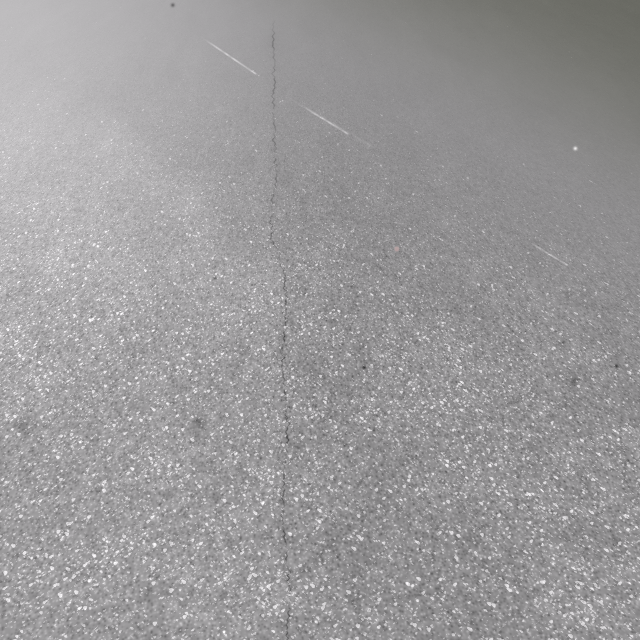
This texture is drawn by a Shadertoy shader. Its source:

```glsl
#define BASE_TONE 0.574
#define GLOW 0.150
#define CORNER_SHADE 0.165
#define GRAIN_SCALE 165.0
#define GRAIN_COVER 0.34
#define GRIT 0.31
#define MOTTLE 0.045
#define CRACK_DEPTH 0.21
#define CRACK_WIDTH 0.0009
#define HORIZON 1.33

vec2 hash2(vec2 p) {
    vec3 h = fract(p.xyx * vec3(0.1031, 0.1030, 0.0973));
    h += dot(h, h.yzx + 33.33);
    return fract((h.xx + h.yz) * h.zy);
}

// Soft cellular noise: randomly weighted blobs, centred on zero
float blobs(vec2 p) {
    vec2 cell = floor(p);
    float sum = 0.0;
    for (int j = -1; j <= 1; j++)
    for (int i = -1; i <= 1; i++) {
        vec2 id = cell + vec2(i, j);
        vec2 o = p - id - hash2(id);
        sum += (hash2(id + 71.0).x - 0.5) * exp(-5.0 * dot(o, o));
    }
    return sum;
}

// Pale stone chips, one possible chip per cell
float chips(vec2 p, float cover, float aa) {
    vec2 cell = floor(p);
    float best = 0.0;
    for (int j = -1; j <= 1; j++)
    for (int i = -1; i <= 1; i++) {
        vec2 id = cell + vec2(i, j);
        vec2 rnd = hash2(id + 19.0);
        vec2 o = p - id - hash2(id);
        float turn = 6.283 * rnd.y;
        float lobes = 1.0 + 0.12 * sin(3.0 * atan(o.y, o.x + 1e-5) + turn);
        o.x += o.y * 0.6 * cos(turn * 5.0);
        float radius = mix(0.16, 0.46, rnd.y * rnd.y * rnd.y) * lobes;
        float shape = smoothstep(radius + aa, radius - aa, length(o));
        best = max(best, shape * step(rnd.x, cover) * (0.4 + 0.6 * rnd.y));
    }
    return best;
}

// Distance to a segment, and the position along it from 0 to 1
vec2 segment(vec2 p, vec2 a, vec2 b) {
    vec2 ab = b - a;
    float t = clamp(dot(p - a, ab) / dot(ab, ab), 0.0, 1.0);
    return vec2(length(p - a - ab * t), t);
}

float crackX(float y) {
    float x = 0.428 + 0.0105 * smoothstep(0.630, 0.604, y) + 0.007 * smoothstep(0.606, 0.48, y);
    x += 0.006 * smoothstep(0.15, 0.0, y);
    x -= 0.0042 * cos(28.56 * (y - 0.21)) * smoothstep(0.9, 0.6, y);
    x += 0.0013 * sin(133.0 * y + 2.0 * sin(57.0 * y));
    return x + 0.0012 * sin(291.0 * y + 3.0 * sin(127.0 * y)) + 0.0008 * sin(730.0 * y);
}

// Broad light: glow at left, shaded far corner, diagonal tonal edge
float lighting(vec2 uv, float corner) {
    vec2 g = (uv - vec2(-0.02, 0.90)) / vec2(0.34, 0.43);
    float tone = BASE_TONE + GLOW * exp(-dot(g, g)) - CORNER_SHADE * corner;
    tone += 0.022 * smoothstep(0.55, 0.25, uv.x);
    float band = smoothstep(1.03, 0.97, uv.x + uv.y);
    tone += 0.026 * band * smoothstep(0.4, 0.6, uv.y) * smoothstep(0.9, 0.75, uv.y);
    return tone - 0.016 * smoothstep(-0.005, 0.02, uv.x - crackX(uv.y)) * smoothstep(1.0, 0.7, uv.y);
}

void mainImage(out vec4 fragColor, in vec2 fragCoord) {
    vec2 uv = fragCoord / iResolution.xy;
    float px = 1.0 / iResolution.y;

    // Perspective ground coordinates, finer toward the top
    float depth = HORIZON - uv.y;
    vec2 ground = vec2((uv.x - 0.45) / depth, -log(depth)) + 3.0;
    float far = uv.y + 0.35 * max(uv.x - 0.5, 0.0);
    float focus = smoothstep(1.0, 0.45, far);
    float corner = smoothstep(-0.08, 0.30, uv.y - 1.0 + 0.5 * (uv.x - 0.42));
    float tone = lighting(uv, corner);

    // Mottling and grit
    float patches = blobs(ground * 11.0) + 0.7 * blobs(ground * 29.0 + 5.0);
    tone += MOTTLE * patches * mix(0.25, 1.0, focus);
    float grit = 0.35 * blobs(ground * 120.0) + 0.9 * blobs(ground * 290.0 + 9.0);
    tone += GRIT * grit * mix(0.06, 0.85, focus);

    // Scattered chips in two sizes
    float aa = 0.6 * px * GRAIN_SCALE / depth;
    float cover = GRAIN_COVER * (0.75 + 0.9 * patches) * smoothstep(0.92, 0.3, far);
    float stones = chips(ground * GRAIN_SCALE, cover, aa);
    stones = max(stones, 0.8 * chips(ground * GRAIN_SCALE * 1.6 + 40.0, cover * 1.2, aa * 1.6));
    tone += 0.29 * stones * mix(0.3, 1.0, focus);

    // Worn pale scratches: endpoints as ax, ay, bx, by
    vec4 scratches[4] = vec4[4](
        vec4(0.310, 0.945, 0.405, 0.881), vec4(0.430, 0.860, 0.590, 0.766),
        vec4(0.466, 0.838, 0.548, 0.788), vec4(0.820, 0.626, 0.891, 0.583));
    for (int i = 0; i < 4; i++) {
        vec2 s = segment(uv, scratches[i].xy, scratches[i].zw);
        float wear = 0.75 + 0.25 * sin(s.y * 31.0 + 2.0 * sin(s.y * 13.0));
        wear *= smoothstep(0.0, 0.45, s.y) * smoothstep(1.0, 0.93, s.y);
        tone += (i == 1 ? 0.04 : 0.19) * wear * smoothstep(0.0010 + px, 0.0, s.x);
    }

    // Spots and stains: x, y, radius, tone change
    vec4 spots[10] = vec4[10](
        vec4(0.150, 0.440, 0.003, -0.28), vec4(0.569, 0.426, 0.003, -0.35),
        vec4(0.963, 0.428, 0.003, -0.30), vec4(0.336, 0.566, 0.003, -0.25),
        vec4(0.270, 0.992, 0.003, -0.25), vec4(0.899, 0.768, 0.003, 0.38),
        vec4(0.312, 0.340, 0.010, -0.13), vec4(0.038, 0.335, 0.014, -0.09),
        vec4(0.898, 0.405, 0.008, -0.10), vec4(0.560, 0.065, 0.014, -0.08));
    for (int i = 0; i < 10; i++) {
        vec2 o = (uv - spots[i].xy) / spots[i].z;
        tone += spots[i].w * exp(-dot(o, o));
    }

    // Crack with a thin broken core and a soft rim
    float d = abs(uv.x - crackX(uv.y));
    float strength = mix(1.0, 0.6, smoothstep(0.5, 0.7, uv.y)) * smoothstep(0.98, 0.93, uv.y);
    strength *= 0.7 + 0.3 * sin(61.0 * uv.y + 2.0 * sin(143.0 * uv.y));
    float core = smoothstep(CRACK_WIDTH + px, CRACK_WIDTH - px, d);
    tone -= strength * (CRACK_DEPTH * core + 0.04 * exp(-d * 180.0));

    // Neutral tint, olive in the corner, one pinkish pebble
    vec3 color = tone * mix(vec3(1.003, 0.994, 1.003), vec3(1.01, 1.015, 0.95), corner);
    float pebble = smoothstep(0.0038 + px, 0.0038 - px, length(uv - vec2(0.620, 0.611)));
    color = mix(color, vec3(0.76, 0.66, 0.66), 0.75 * pebble);
    fragColor = vec4(clamp(color, 0.0, 1.0), 1.0);
}
```
